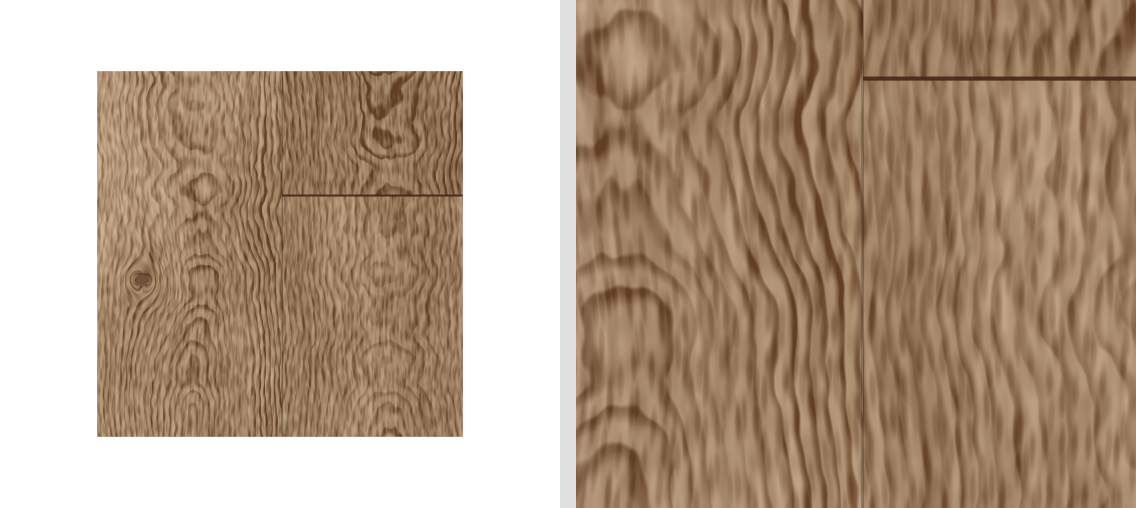
Left, the full canvas; right, a detail of the centre.
Give the GLSL for this texture, as a Shadertoy shader.

```glsl
// A square oak floor sample with three planks, cathedral grain and a knot, on white.

const float PANEL_SIZE = 0.7195;               // side, in canvas heights
const vec2  JOINT = vec2(0.506, 0.66);         // long seam x, butt joint y
const vec2  KNOT = vec2(0.124, 0.428);
const float RINGS = 66.0;                      // growth rings per panel width
const float RING_DEPTH = 0.66;
const float PORE_DEPTH = 0.30;
const vec3  DARK_OAK = vec3(0.46, 0.33, 0.22);
const vec3  LIGHT_OAK = vec3(0.77, 0.66, 0.54);
const vec3  JOINT_BROWN = vec3(0.27, 0.15, 0.09);
const vec3  KNOT_BROWN = vec3(0.43, 0.32, 0.24);

// Per plank: axis x, height where the arches meet, ring slope below, slope above
const vec4 LEFT_PLANK = vec4(0.262, 0.63, 0.23, 0.03);
const vec4 TOP_PLANK = vec4(0.800, 0.70, 0.10, 0.11);
const vec4 LOW_PLANK = vec4(0.800, 0.28, 0.17, 0.05);

float hash(vec2 p) {
    vec3 q = fract(vec3(p.xyx) * 0.1031);
    q += dot(q, q.yzx + 33.33);
    return fract((q.x + q.y) * q.z);
}

float noise(vec2 p) {
    vec2 i = floor(p), f = fract(p);
    f = f * f * (3.0 - 2.0 * f);
    return mix(mix(hash(i), hash(i + vec2(1, 0)), f.x),
               mix(hash(i + vec2(0, 1)), hash(i + vec2(1, 1)), f.x), f.y);
}

// Cellular noise: distance to the nearest scattered point
float cells(vec2 p) {
    vec2 i = floor(p);
    float nearest = 4.0;
    for (int y = -1; y <= 1; y++)
    for (int x = -1; x <= 1; x++) {
        vec2 c = i + vec2(x, y);
        vec2 d = c + vec2(hash(c), hash(c + 71.7)) - p;
        nearest = min(nearest, dot(d, d));
    }
    return sqrt(nearest);
}

// Bends the straight grain around the knot
vec2 bendGrain(vec2 p) {
    vec2 q = p - KNOT;
    float r2 = dot(q, q * vec2(1.0, 0.8));
    p.x -= q.x * 0.0016 / (r2 + 0.0004) + 0.022 * exp(-r2 / 0.012);
    p.x += 0.004 * sin(p.y * 9.0 + p.x * 7.0) + 0.002 * sin(p.y * 23.0 - p.x * 15.0);
    return p;
}

// Brightness of the wood, 0 = dark oak, 1 = light oak
float woodTone(vec2 p, vec4 plank, float seed) {
    vec2 g = bendGrain(p);
    vec2 s = g + seed;

    // Rings cut at a slant give hyperbolas around the plank axis
    float d = g.x - plank.x + 0.012 * (noise(vec2(seed, g.y * 7.0)) - 0.5);
    float rise = g.y - plank.y;
    float depth = 0.15 - plank.z * max(-rise, 0.0) - plank.w * max(rise, 0.0);
    depth += 0.005 * sin(g.y * 31.0 + seed) + 0.004 * sin(g.y * 53.0);
    float ring = length(vec2(d, depth)) * RINGS;
    ring += 1.3 * noise(s * vec2(16.0, 3.5)) + 0.35 * noise(s * vec2(70.0, 42.0));

    // Slow rise into late wood, then a sharp end
    float k = fract(ring);
    float late = smoothstep(0.35, 0.80, k) * (1.0 - smoothstep(0.82, 1.0, k));
    late *= 0.5 + 0.6 * hash(vec2(floor(ring), seed));
    late *= 0.45 + 0.9 * noise(s * vec2(11.0, 3.0) + 5.0);
    late *= mix(0.5, 1.0, smoothstep(0.02, 0.13, g.x));

    // Fibres and short dark pores along the grain
    float fibre = noise(s * vec2(170.0, 11.0)) - 0.5;
    float fleck = noise(s * vec2(130.0, 55.0)) - 0.5;
    float cloud = noise(s * vec2(9.0, 4.0)) - 0.5;
    float pore = 1.0 - smoothstep(0.12, 0.50, cells(s * vec2(105.0, 19.0)));

    // Dark stain where the arches meet
    float stain = exp(-d * d / 0.0004 - rise * rise / 0.0035);
    stain *= smoothstep(0.35, 0.75, noise(s * vec2(75.0, 16.0)));

    return 0.70 - RING_DEPTH * late - PORE_DEPTH * pore - 0.50 * stain
         + 0.34 * fibre + 0.26 * fleck + 0.24 * cloud;
}

void mainImage(out vec4 fragColor, in vec2 fragCoord) {
    vec2 p = (fragCoord - 0.5 * iResolution.xy) / (iResolution.y * PANEL_SIZE) + 0.5;
    float px = 1.0 / (iResolution.y * PANEL_SIZE);

    // Planks
    bool isLeft = p.x < JOINT.x;
    bool isTop = p.y > JOINT.y;
    vec4 plank = isLeft ? LEFT_PLANK : (isTop ? TOP_PLANK : LOW_PLANK);
    float seed = isLeft ? 3.0 : (isTop ? 17.0 : 29.0);
    float tone = woodTone(p, plank, seed);

    // Light falls from the upper left
    tone += 0.16 * (0.45 - p.x) + 0.08 * (p.y - 0.5);
    tone += 0.16 * exp(-dot(p - vec2(0.03, 0.68), p - vec2(0.03, 0.68)) / 0.05);
    if (!isLeft && isTop) tone -= 0.10;

    // Knot with a dark rim and a shadow trailing up to the right
    vec2 q = p - KNOT;
    float r = length(q * vec2(1.0, 1.15)) + 0.008 * (noise(p * 60.0) - 0.5);
    float trail = q.x - 0.45 * q.y;
    tone -= 0.42 * exp(-trail * trail / 0.0003) * smoothstep(0.0, 0.02, q.y)
          * (1.0 - smoothstep(0.03, 0.13, q.y));
    tone -= 0.45 * exp(-pow((r - 0.020) / 0.006, 2.0));
    vec3 color = mix(DARK_OAK, LIGHT_OAK, clamp(tone, -0.25, 1.12));
    color = mix(KNOT_BROWN, color, smoothstep(0.015, 0.020, r));

    // Seams
    float seam = 1.0 - smoothstep(0.0008, 0.0008 + px, abs(p.x - JOINT.x));
    color *= 1.0 - 0.22 * seam;
    float butt = 1.0 - smoothstep(0.0014, 0.0014 + px, abs(p.y - JOINT.y));
    color = mix(color, JOINT_BROWN, 0.9 * butt * step(JOINT.x, p.x));

    // White surround
    vec2 edge = abs(p - 0.5) - 0.5;
    float inside = 1.0 - smoothstep(-0.5 * px, 0.5 * px, max(edge.x, edge.y));
    fragColor = vec4(mix(vec3(1.0), color, inside), 1.0);
}
```
